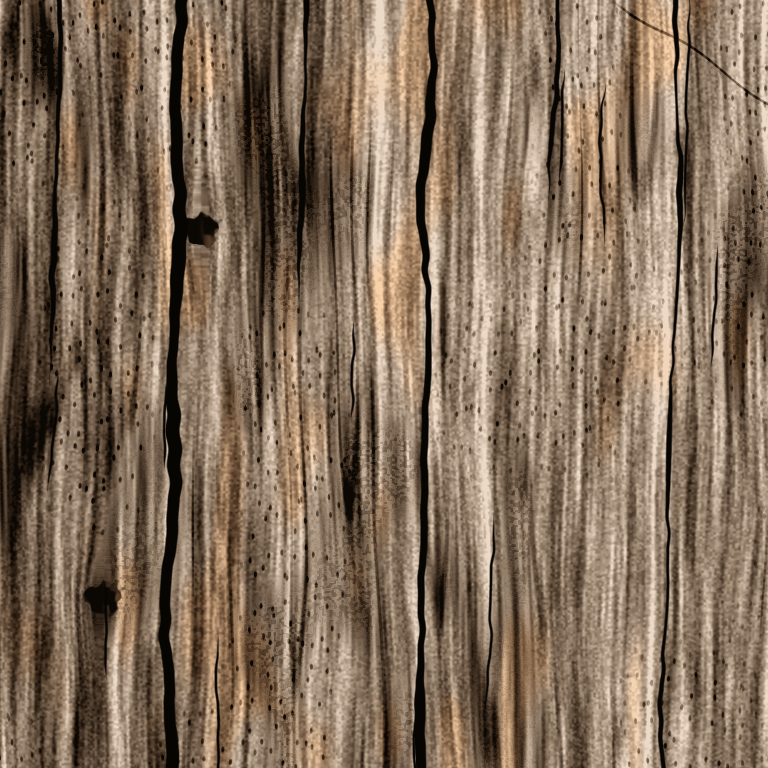
A WebGL 1 fragment shader for this texture:

```glsl
precision highp float;
// Weathered timber: sunlit vertical fibres, deep drying cracks and two knots.
// Fibres are layered column noise with a random phase per column; cracks are
// wandering, tapering slits placed in a loop; pits come from cellular noise.
uniform vec2 u_resolution;

#define DARK vec3(0.045, 0.03, 0.015)
#define PALE vec3(0.78, 0.70, 0.62)
#define CHANNEL_CURVE vec3(1.0, 1.13, 1.28)
#define BASE_TONE 0.70
#define FIBRE_CONTRAST 1.0
#define CRACK_SPACING 0.162
#define FIRST_CRACK 0.065
#define KNOT_A vec2(0.262, 0.70)
#define KNOT_B vec2(0.135, 0.22)
#define KNOT_RADIUS 0.019

float hash(vec2 p) {
  vec3 q = fract(vec3(p.xyx) * 0.1031);
  q += dot(q, q.yzx + 33.33);
  return fract((q.x + q.y) * q.z);
}

// One column of noise, shifted so that neighbours never line up in rows
float strand(float column, float y) {
  y += 37.0 * hash(vec2(column, 3.7));
  float cell = floor(y);
  return mix(hash(vec2(column, cell)), hash(vec2(column, cell + 1.0)),
             smoothstep(0.0, 1.0, fract(y)));
}

float grain(vec2 p) {
  float column = floor(p.x);
  return mix(strand(column, p.y), strand(column + 1.0, p.y),
             smoothstep(0.0, 1.0, fract(p.x)));
}

// Distance to the nearest scattered point
float cellular(vec2 p) {
  vec2 cell = floor(p);
  float nearest = 1.0;
  for (int j = -1; j <= 1; j++)
    for (int i = -1; i <= 1; i++) {
      vec2 c = cell + vec2(float(i), float(j));
      vec2 point = c + vec2(hash(c), hash(c + 51.3));
      nearest = min(nearest, length(p - point));
    }
  return nearest;
}

// Signed sideways offset from a wandering vertical line
float lineOffset(vec2 p, float x, float seed) {
  float bend = (grain(vec2(seed * 9.0, p.y * 6.0)) - 0.5) * 0.016;
  float ragged = (grain(vec2(seed * 5.0 + 80.0, p.y * 45.0)) - 0.5) * 0.004;
  return p.x - x - bend - ragged - (p.y - 0.5) * 0.018;
}

float slit(float offset, float halfWidth, float taper, float soft) {
  float width = halfWidth * taper - 2.0 * soft * (1.0 - taper);
  return 1.0 - smoothstep(-soft, soft, abs(offset) - width);
}

void main() {
  vec2 p = gl_FragCoord.xy / u_resolution.y;
  float soft = max(1.0 / u_resolution.y, 0.0012);

  // Knots push the fibres aside
  float knot = 0.0, knotLit = 0.0, bend = 0.0;
  for (int i = 0; i < 2; i++) {
    vec2 d = p - mix(KNOT_A, KNOT_B, float(i));
    bend += 0.010 * sign(d.x) * smoothstep(0.0, 0.01, abs(d.x))
          * exp(-dot(d * vec2(28.0, 15.0), d * vec2(28.0, 15.0)));
    float rough = 0.55 + 0.9 * grain(d * 110.0 + 40.0);
    float edge = length(d * vec2(0.85, 1.1)) - KNOT_RADIUS * rough;
    float body = 1.0 - smoothstep(-0.002, 0.002, edge);
    knot = max(knot, body);
    knotLit = max(knotLit, body * smoothstep(-0.004, 0.012, d.x));
  }
  vec2 q = p;
  q.x += 0.006 * sin(p.y * 5.0 + p.x * 9.0) + 0.002 * sin(p.y * 17.0 + p.x * 31.0) - bend;

  // Broad stains, then fibres from coarse to fine
  float stain = grain(q * vec2(8.0, 3.0) + 20.0);
  float moss = grain(q * vec2(19.0, 6.0) + 70.0);
  float fine = grain(q * 310.0 + 15.0);
  float fibre = 0.45 * (grain(q * vec2(58.0, 2.6)) - 0.5)
              + 0.62 * (grain(q * vec2(135.0, 5.0) + 200.0) - 0.5)
              + 0.42 * (grain(q * vec2(250.0, 16.0) + 400.0) - 0.5)
              + 0.30 * (fine - 0.5);
  float tone = BASE_TONE + FIBRE_CONTRAST * fibre + 0.22 * (stain - 0.5)
             + 0.22 * (smoothstep(0.0, 0.75, p.x) - 0.6);

  // Narrow furrows, speckled moss and pits
  float furrow = 1.0 - smoothstep(0.02, 0.10, abs(grain(q * vec2(42.0, 2.0) + 600.0) - 0.5));
  tone -= 0.38 * furrow * smoothstep(0.25, 0.7, moss);
  tone -= 0.35 * smoothstep(0.6, 0.9, moss) * smoothstep(0.35, 0.75, fine);
  float pit = 1.0 - smoothstep(0.06, 0.16, cellular(q * vec2(60.0, 30.0)));
  tone -= 0.5 * pit * smoothstep(0.45, 0.7, stain);

  // Main cracks: odd ones run full height, even ones taper off downwards
  float crack = 0.0, rim = 0.0;
  for (int i = 0; i < 6; i++) {
    float f = float(i), full = mod(f, 2.0);
    float offset = lineOffset(p, FIRST_CRACK + CRACK_SPACING * f, f + 1.0);
    float end = 0.35 + 0.3 * hash(vec2(f, 8.0));
    float taper = max(full, smoothstep(end, end + 0.25, p.y));
    taper *= 0.7 + 0.5 * grain(vec2(f * 7.0, p.y * 9.0));
    crack = max(crack, slit(offset, mix(0.0035, 0.0098 - 0.0013 * f, full), taper, soft));
    rim += full * smoothstep(-0.028, -0.014, offset) * (1.0 - smoothstep(-0.012, 0.0, offset));
  }
  // Short hairline splits
  for (int i = 0; i < 12; i++) {
    float f = float(i) + 20.0;
    float offset = lineOffset(p, (f - 19.5 + 0.8 * (hash(vec2(f, 2.0)) - 0.5)) / 12.0, f);
    float along = abs(p.y - hash(vec2(f, 5.0))) / (0.08 + 0.16 * hash(vec2(f, 6.0)));
    crack = max(crack, slit(offset, 0.0017, 1.0 - smoothstep(0.4, 1.0, along), soft));
  }
  // Diagonal scratch near the upper right corner
  float scratch = abs(p.y - 1.0 + (p.x - 0.80) * 0.66 + 0.005 * sin(p.x * 40.0));
  tone -= 0.5 * (1.0 - smoothstep(0.0008, 0.003, scratch)) * smoothstep(0.79, 0.82, p.x);
  tone += 0.16 * rim;

  // Tone to colour, with warm patches
  tone = clamp(tone, 0.0, 1.2);
  vec3 color = mix(DARK, PALE, pow(vec3(tone), CHANNEL_CURVE));
  float warm = smoothstep(0.6, 0.9, grain(q * vec2(24.0, 7.0) + 90.0));
  color *= mix(vec3(1.0), vec3(1.05, 0.96, 0.85), warm);
  vec3 bark = mix(DARK, vec3(0.34, 0.23, 0.15), knotLit * smoothstep(0.3, 0.7, grain(p * 130.0)));
  color = mix(color, bark, knot);
  color = mix(color, DARK * 0.6, crack);
  gl_FragColor = vec4(color, 1.0);
}
```
